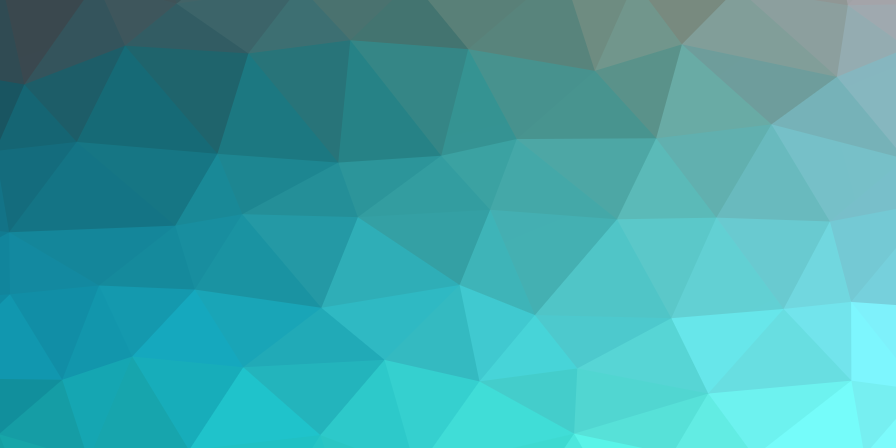
This background is drawn by a WebGL 2 fragment shader. Its source:

```glsl
#version 300 es
precision highp float;
// Low-poly mesh of flat triangles, shading from dusky slate to bright aqua.

uniform vec2 u_resolution;
out vec4 outColor;

const vec2 FRAME = vec2(2.0, 1.0);
const vec2 CELL = vec2(0.25, 0.175);
const vec2 MESH_ORIGIN = vec2(-0.04, -0.015);
const float JITTER = 0.29;
const float FACET_CONTRAST = 0.05;

vec2 hash2(vec2 p) {
    vec3 q = fract(p.xyx * vec3(0.1031, 0.1030, 0.0973));
    q += dot(q, q.yzx + 33.33);
    return fract((q.xx + q.yz) * q.zy);
}

// Five evenly spaced colour stops.
vec3 ramp(float t, vec3 a, vec3 b, vec3 c, vec3 d, vec3 e) {
    float s = clamp(t, 0.0, 1.0) * 4.0;
    vec3 color = mix(a, b, min(s, 1.0));
    color = mix(color, c, clamp(s - 1.0, 0.0, 1.0));
    color = mix(color, d, clamp(s - 2.0, 0.0, 1.0));
    return mix(color, e, clamp(s - 3.0, 0.0, 1.0));
}

// Colour field: each ramp runs left to right, joined from bottom to top.
vec3 colorField(vec2 uv) {
    vec3 aqua = ramp(uv.x, vec3(0.08, 0.61, 0.62), vec3(0.11, 0.75, 0.77),
        vec3(0.22, 0.86, 0.83), vec3(0.37, 0.94, 0.89), vec3(0.49, 1.0, 1.0));
    vec3 lagoon = ramp(uv.x, vec3(0.06, 0.56, 0.66), vec3(0.08, 0.64, 0.72),
        vec3(0.21, 0.74, 0.77), vec3(0.36, 0.84, 0.85), vec3(0.48, 0.92, 0.96));
    vec3 teal = ramp(uv.x, vec3(0.07, 0.46, 0.54), vec3(0.10, 0.56, 0.62),
        vec3(0.22, 0.65, 0.66), vec3(0.34, 0.73, 0.73), vec3(0.49, 0.81, 0.86));
    vec3 deep = ramp(uv.x, vec3(0.08, 0.36, 0.41), vec3(0.09, 0.44, 0.48),
        vec3(0.18, 0.55, 0.55), vec3(0.36, 0.63, 0.60), vec3(0.51, 0.73, 0.77));
    vec3 dusk = ramp(uv.x, vec3(0.27, 0.26, 0.28), vec3(0.24, 0.36, 0.38),
        vec3(0.31, 0.47, 0.44), vec3(0.49, 0.56, 0.51), vec3(0.62, 0.62, 0.64));
    return ramp(uv.y, aqua, lagoon, teal, deep, dusk);
}

// Mesh vertex: staggered lattice point with a random offset.
vec2 meshVertex(vec2 id) {
    vec2 offset = (hash2(id + 17.0) - 0.5) * 2.0 * JITTER;
    offset.x += 0.5 * mod(id.y, 2.0);
    return MESH_ORIGIN + (id + offset) * CELL;
}

// Distance to the left of the line from a to b.
float edgeSide(vec2 p, vec2 a, vec2 b) {
    vec2 along = normalize(b - a);
    vec2 rel = p - a;
    return along.x * rel.y - along.y * rel.x;
}

// Facet colour in rgb, weighted by its smooth coverage in alpha.
vec4 facet(vec2 p, vec2 a, vec2 b, vec2 c, float pixel) {
    float inside = min(edgeSide(p, a, b), min(edgeSide(p, b, c), edgeSide(p, c, a)));
    float coverage = clamp(0.5 + inside / pixel, 0.0, 1.0);
    vec2 center = (a + b + c) / 3.0;
    float shade = 1.0 + FACET_CONTRAST * (hash2(center * 91.0).x * 2.0 - 1.0);
    return vec4(colorField(center / FRAME) * shade, 1.0) * coverage;
}

// One lattice quad, split along its shorter diagonal, favouring rising ones.
vec4 quad(vec2 p, vec2 id, float pixel) {
    vec2 a = meshVertex(id);
    vec2 b = meshVertex(id + vec2(1.0, 0.0));
    vec2 c = meshVertex(id + vec2(1.0, 1.0));
    vec2 d = meshVertex(id + vec2(0.0, 1.0));
    if (distance(a, c) < 1.1 * distance(b, d)) {
        return facet(p, a, b, c, pixel) + facet(p, a, c, d, pixel);
    }
    return facet(p, a, b, d, pixel) + facet(p, b, c, d, pixel);
}

void main() {
    vec2 uv = gl_FragCoord.xy / u_resolution;
    vec2 p = uv * FRAME;
    float pixel = FRAME.y / u_resolution.y;
    vec2 cell = floor((p - MESH_ORIGIN) / CELL);

    // Blend the facets that reach this point.
    vec4 sum = vec4(colorField(uv), 1.0) * 0.001;
    for (int j = -1; j <= 1; j++) {
        for (int i = -1; i <= 1; i++) {
            sum += quad(p, cell + vec2(i, j), pixel);
        }
    }
    outColor = vec4(sum.rgb / sum.a, 1.0);
}
```
